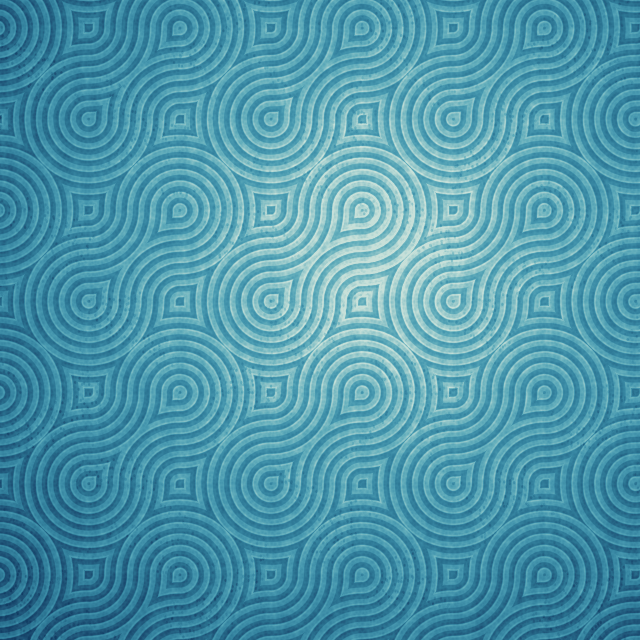
Give the GLSL for this pattern, as a WebGL 2 fragment shader.

```glsl
#version 300 es
precision highp float;

uniform vec2 u_resolution;
out vec4 fragColor;

// Layout, in canvas units
const float PERIOD = 0.2848;
const vec2 RING_CENTER = vec2(0.4235, 0.5290);
const float BANDS = 8.0;              // stripes between neighbouring nodes
const float BAND_POS = 0.38;          // middle of a light stripe, in stripes
const float BAND_HALF = 0.26;
const float RIM_POS = 0.57;           // bright rim inside a light stripe
const float RIM_HALF = 0.08;
const float SHADE_POS = 0.75;         // soft shade beyond the rim

// Tone, in palette steps
const vec2 GLOW_CENTER = vec2(0.585, 0.60);
const float GLOW_TONE = 6.15;
const float GLOW_FALL = 5.9;
const float GLOW_CORE = 0.3;
const float STRIPE_CONTRAST = 1.45;
const float RIM_TONE = 0.75;
const float SHADE_TONE = 0.4;
const float GRAIN_TONE = 0.8;
const float SPECK_TONE = 0.9;
const float PATCH_TONE = 0.35;
const float WEAVE_TONE = 0.2;

const vec3 PALETTE[8] = vec3[8](
    vec3(0.07, 0.24, 0.39), vec3(0.12, 0.33, 0.47), vec3(0.16, 0.44, 0.56),
    vec3(0.21, 0.52, 0.63), vec3(0.28, 0.60, 0.69), vec3(0.40, 0.69, 0.74),
    vec3(0.58, 0.78, 0.79), vec3(0.78, 0.88, 0.85));

vec2 hash22(vec2 p) {
    vec3 h = fract(p.xyx * vec3(0.1031, 0.1030, 0.0973));
    h += dot(h, h.yzx + 33.33);
    return fract((h.xx + h.yz) * h.zy);
}

// Distance to the nearest scattered point
float cellular(vec2 p) {
    vec2 cell = floor(p);
    float nearest = 2.0;
    for (int y = -1; y <= 1; y++)
        for (int x = -1; x <= 1; x++) {
            vec2 c = cell + vec2(x, y);
            nearest = min(nearest, distance(p, c + hash22(c)));
        }
    return nearest;
}

// Smooth blotches from layered, warped sines
float blotches(vec2 p) {
    float sum = 0.0, amp = 0.5;
    for (int i = 0; i < 4; i++) {
        p += 0.7 * sin(p.yx * 1.3 + float(i) * 1.7);
        sum += amp * sin(p.x) * sin(p.y);
        p = mat2(1.4, 1.1, -1.1, 1.4) * p;
        amp *= 0.6;
    }
    return sum;
}

// Arc tiles: 0 at ring centres, 1 at diamond centres.
// One tile in four is turned, joining ring pairs into S curves.
float arcField(vec2 p) {
    vec2 cell = mod(floor(p), 2.0);
    vec2 t = fract(p);
    float falling = min(distance(t, vec2(1, 0)), distance(t, vec2(0, 1)));
    float rising = min(length(t), distance(t, vec2(1)));
    if (cell.x != cell.y) return falling;
    return cell.x < 0.5 ? 1.0 - falling : rising;
}

vec3 ramp(float tone) {
    tone = clamp(tone, 0.0, 6.999);
    int i = int(tone);
    return mix(PALETTE[i], PALETTE[i + 1], fract(tone));
}

void main() {
    float side = min(u_resolution.x, u_resolution.y);
    vec2 uv = gl_FragCoord.xy / side;
    float nodeStep = 0.5 * PERIOD;

    // Stripes with a bright outer rim and a soft shade beyond it
    float s = fract(arcField((uv - RING_CENTER) / nodeStep) * BANDS);
    float aa = 0.75 * BANDS / (nodeStep * side);
    float band = smoothstep(-aa, aa, BAND_HALF - abs(s - BAND_POS));
    float rim = smoothstep(-aa, aa, RIM_HALF - abs(s - RIM_POS));
    float shade = smoothstep(0.2, 0.0, abs(s - SHADE_POS));

    // Off-centre glow falling to dark corners
    float d = distance(uv, GLOW_CENTER);
    float tone = GLOW_TONE - GLOW_FALL * sqrt(d * d + 0.003) + GLOW_CORE * exp(-30.0 * d * d);
    tone += STRIPE_CONTRAST * (band - 0.45) + RIM_TONE * rim - SHADE_TONE * shade;

    // Worn cloth: fine grain, patchy specks, faint threads
    float patches = blotches(uv * 22.0);
    float grain = cellular(uv * 170.0) - 0.5;
    float specks = smoothstep(0.3, 0.1, cellular(uv * vec2(110.0, 85.0) + 7.0));
    float weave = sin(uv.x * 210.0 + 2.0 * sin(uv.x * 37.0)) * sin(uv.y * 19.0 + uv.x * 31.0)
                + 0.5 * sin(uv.y * 260.0 + 2.0 * sin(uv.y * 43.0));
    tone += GRAIN_TONE * grain + PATCH_TONE * patches + WEAVE_TONE * weave;
    tone -= SPECK_TONE * specks * smoothstep(-0.1, 0.5, patches);

    fragColor = vec4(ramp(tone), 1.0);
}
```
